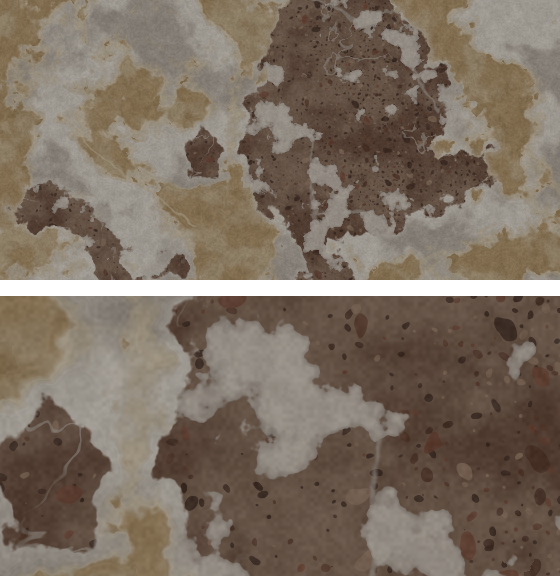
Top: the whole. Bottom: its middle third, enlarged.
This texture is drawn by a WebGL 1 fragment shader. Its source:

```glsl
precision highp float;
// Polished breccia slab: brown rock masses with clasts and pale filigree veins,
// set in cloudy white calcite stained by ochre patches with crusted rims.
// Broad masses are distance fields; warped fbm noise frays all of their edges.
uniform vec2 u_resolution;

const vec3 WHITE = vec3(0.615, 0.595, 0.565);
const vec3 GREY = vec3(0.51, 0.485, 0.455);
const vec3 CREAM = vec3(0.565, 0.515, 0.43);
const vec3 OCHRE = vec3(0.505, 0.425, 0.31);
const vec3 BROWN = vec3(0.315, 0.235, 0.19);
const vec3 TAUPE = vec3(0.395, 0.325, 0.275);
const vec3 CLAST_DARK = vec3(0.20, 0.145, 0.12);
const vec3 CLAST_PALE = vec3(0.45, 0.37, 0.31);
const float WARP = 0.16;       // bending of the broad shapes
const float FRAY = 0.13;       // raggedness of the rock edge
const float GRAIN = 0.045;     // fine surface speckle

float hash(vec2 p) {
  vec3 h = fract(vec3(p.xyx) * 0.1031);
  h += dot(h, h.yzx + 33.33);
  return fract((h.x + h.y) * h.z);
}

float noise(vec2 p) {
  vec2 i = floor(p), f = fract(p);
  f = f * f * (3.0 - 2.0 * f);
  return mix(mix(hash(i), hash(i + vec2(1, 0)), f.x),
             mix(hash(i + vec2(0, 1)), hash(i + vec2(1, 1)), f.x), f.y);
}

float fbm(vec2 p) {
  float sum = 0.0, amp = 0.52;
  for (int i = 0; i < 5; i++) {
    sum += amp * noise(p);
    p = mat2(1.6, 1.2, -1.2, 1.6) * p + 11.3;
    amp *= 0.5;
  }
  return sum;
}

float segment(vec2 p, vec2 a, vec2 b) {
  vec2 d = b - a;
  return length(p - a - d * clamp(dot(p - a, d) / dot(d, d), 0.0, 1.0));
}

// Signed distance to the line a-b, positive on its right
float side(vec2 p, vec2 a, vec2 b) {
  vec2 d = normalize(b - a);
  return dot(p - a, vec2(d.y, -d.x));
}

// Main wedge of rock with a pale bite, and the smaller islands
float rockDistance(vec2 p) {
  float d = side(p, vec2(1.06, 0.12), vec2(1.46, 0.22));
  d = max(d, side(p, vec2(1.46, 0.22), vec2(1.75, 0.35)));
  d = max(d, side(p, vec2(1.75, 0.35), vec2(1.62, 0.64)));
  d = max(d, side(p, vec2(1.62, 0.64), vec2(1.35, 1.05)));
  d = max(d, side(p, vec2(1.05, 1.05), vec2(0.88, 0.54)));
  d = max(d, side(p, vec2(0.88, 0.54), vec2(0.91, 0.33)));
  d = max(d, side(p, vec2(0.91, 0.33), vec2(1.06, 0.12)));
  d = max(d, 0.11 - length(p - vec2(1.67, 0.53)));
  d = min(d, segment(p, vec2(1.12, 0.12), vec2(1.18, -0.05)) - 0.065);
  d = min(d, segment(p, vec2(0.74, 0.53), vec2(0.77, 0.38)) - 0.042);
  d = min(d, segment(p, vec2(0.15, 0.24), vec2(0.45, 0.03)) - 0.062);
  return min(d, segment(p, vec2(0.45, 0.03), vec2(0.66, 0.04)) - 0.03);
}

// Scattered angular pebbles: x is coverage, y a random tone
vec2 clasts(vec2 p, float density, float blur) {
  vec2 best = vec2(0.0);
  for (int j = -1; j <= 1; j++)
    for (int i = -1; i <= 1; i++) {
      vec2 cell = floor(p) + vec2(i, j);
      float r = hash(cell + 7.7), turn = 6.28 * hash(cell + 3.1);
      vec2 d = p - cell - 0.2 - 0.6 * vec2(hash(cell), hash(cell + 51.0));
      d = mat2(cos(turn), sin(turn), -sin(turn), cos(turn)) * d * vec2(1.0, 1.0 + 0.7 * r);
      float size = 0.1 + 0.36 * r * r * r;
      float cover = smoothstep(blur, -blur, length(d) - size + 0.2 * (noise(p * 3.0) - 0.5));
      cover *= step(hash(cell + 19.0), density);
      if (cover > best.x) best = vec2(cover, hash(cell + 29.0));
    }
  return best;
}

void main() {
  vec2 p = gl_FragCoord.xy / u_resolution.y;
  float px = 1.0 / u_resolution.y;
  vec2 q = p + WARP * (vec2(fbm(p * 4.0), fbm(p * 4.0 + 37.0)) - 0.5);
  float fine = fbm(p * 17.0 + 5.0) - 0.5;
  float rock = rockDistance(q) + FRAY * fine;

  // Cloudy calcite, whitest beside the rock
  float cloud = fbm(q * 5.5 + 9.0) + 0.35 * fine;
  vec3 color = mix(GREY, WHITE, smoothstep(0.34, 0.58, cloud));
  float crust = smoothstep(0.05, 0.0, rock);

  // Ochre stains: favoured bands, kept out of the pale pools
  float band = min(segment(q, vec2(0.34, 0.5), vec2(0.8, 0.16)), segment(q, vec2(0.8, 1.0), vec2(0.97, 0.84)));
  band = min(band, segment(q, vec2(1.43, 1.0), vec2(1.7, 0.65)));
  band = min(band, segment(q, vec2(0.05, 0.05), vec2(0.1, 0.48)));
  band = min(band, segment(q, vec2(1.4, 0.06), vec2(2.0, 0.06)));
  float pool = min(segment(q, vec2(0.2, 0.38), vec2(0.62, 0.1)), segment(q, vec2(1.35, 0.16), vec2(1.8, 0.22)));
  pool = min(pool, length(q - vec2(1.67, 0.52)));
  vec2 bubble = clasts(p * 19.0 + 2.0 * fine, 0.7, 0.14);
  float stain = fbm(q * 4.5 + 23.0) - 0.55 + 0.24 * smoothstep(0.15, 0.0, band)
    - 0.2 * smoothstep(0.16, 0.02, pool) + 0.3 * fine + 0.08 * bubble.x - 0.12 * crust;
  color = mix(color, CREAM, 0.75 * smoothstep(-0.13, 0.0, stain));
  vec3 ochre = mix(OCHRE, CREAM, smoothstep(0.42, 0.72, fbm(p * 13.0)) * 0.7);
  color = mix(color, ochre - 0.025 * bubble.x, smoothstep(-0.012, 0.035, stain));
  color += 0.035 * exp(-pow((stain + 0.015) / 0.014, 2.0)) + 0.009 * sin(stain * 95.0);
  color = mix(color, WHITE, 0.5 * crust);
  float crack = segment(q, vec2(0.28, 0.53), vec2(0.7, 0.17));
  color = mix(color, CREAM + 0.04, 0.7 * smoothstep(0.003 + px, 0.001, crack));

  // Brown matrix with two sizes of clasts
  vec3 stone = mix(BROWN, TAUPE, smoothstep(0.32, 0.68, fbm(p * 6.0 + 2.0) + 0.5 * fine));
  float density = mix(0.3, 0.8, smoothstep(1.0, 1.4, p.x + 0.4 * fine));
  for (int k = 0; k < 2; k++) {
    float scale = k == 0 ? 58.0 : 25.0;
    vec2 c = clasts(p * scale + 4.0, density, scale * px * 0.8);
    vec3 tone = mix(CLAST_DARK, BROWN + vec3(0.05, 0.0, -0.01), smoothstep(0.25, 0.8, c.y));
    tone = mix(tone, CLAST_PALE, step(0.8, c.y));
    stone = mix(stone, tone, 0.8 * c.x);
  }

  // Pale filigree gathered along torn seams, and stray hairline veins
  float seam = min(segment(q, vec2(0.94, 0.64), vec2(1.13, 0.52)), segment(q, vec2(1.13, 0.52), vec2(1.15, 0.12)));
  seam = min(seam, segment(q, vec2(1.1, 1.0), vec2(1.32, 0.9)));
  seam = min(seam, segment(q, vec2(1.42, 0.82), vec2(1.57, 0.62)));
  seam = min(seam, segment(q, vec2(1.14, 0.22), vec2(1.34, 0.25)));
  float lace = fbm(p * 15.0 + 61.0) + 0.2 * exp(-seam * 22.0);
  float pale = smoothstep(0.665, 0.695, lace);
  float hair = abs(fbm(q * 6.0 + 71.0) - 0.5);
  pale = max(pale, 0.75 * smoothstep(0.013, 0.004, hair) * smoothstep(0.5, 0.58, fbm(p * 4.0 + 83.0)));
  pale = max(pale, 0.8 * smoothstep(0.006 + px, 0.002, seam + 0.012 * fine));
  vec3 lime = mix(GREY, WHITE, smoothstep(0.66, 0.78, lace));
  stone = mix(stone, lime, 0.85 * pale);
  color = mix(color, stone, smoothstep(0.003 + px, -0.003 - px, rock));

  // Surface speckle
  color += GRAIN * (noise(p * 210.0) - 0.5) + 0.07 * (fbm(p * 42.0) - 0.5);
  gl_FragColor = vec4(clamp(color, 0.0, 1.0), 1.0);
}
```
